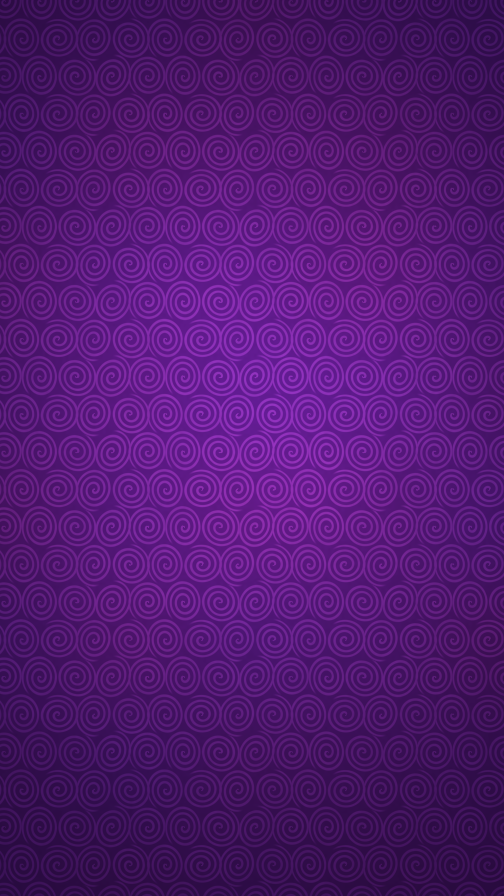
A Shadertoy shader for this pattern:

```glsl
// Staggered rows of hand-drawn spirals on purple cloth, lit by a soft central glow.
#define PITCH vec2(0.0712, 0.0745)   // spacing of spirals, in canvas widths
#define ORIGIN vec2(0.4005, 1.1045)  // centre of one spiral
#define RADIUS 0.0398
#define TURNS 3.35
#define HALF_LINE 0.0023
#define GLOW_CENTRE vec2(0.5, 0.55)
#define GLOW_FALLOFF 2.75
#define GROUND_DARK vec3(0.135, 0.036, 0.215)
#define GROUND_LIT vec3(0.395, 0.108, 0.56)
#define LINE_DARK vec3(0.205, 0.06, 0.31)
#define LINE_LIT vec3(0.60, 0.20, 0.74)

const float PI = 3.14159;
const float TAU = 6.28318;
const float TIGHTEN = 0.8; // below one, outer turns lie closer together

float hash(vec2 p) {
    p = fract(p * vec2(0.1031, 0.1137));
    p += dot(p, p.yx + 33.33);
    return fract((p.x + p.y) * p.x * 91.7);
}

float noise(vec2 p) {
    vec2 i = floor(p), f = fract(p);
    f = f * f * (3.0 - 2.0 * f);
    return mix(mix(hash(i), hash(i + vec2(1, 0)), f.x),
               mix(hash(i + vec2(0, 1)), hash(i + vec2(1, 1)), f.x), f.y);
}

// Coverage of one spiral; its shape varies over a block of four by two
float spiral(vec2 p, vec2 id, float blur) {
    vec2 kind = mod(id, vec2(4.0, 2.0)) + 3.0;
    float tilt = (hash(kind * 7.3) - 0.5) * 0.5;
    float stretch = 0.035 * cos(PI * (id.x + id.y)) - 0.035;
    p = mat2(cos(tilt), -sin(tilt), sin(tilt), cos(tilt)) * p;
    p /= vec2(1.0 + stretch, 1.0 - stretch);

    // The loose end points into the gap above or below
    float endTurn = 0.25 + 0.5 * step(0.5, hash(kind * 5.7));
    endTurn += 0.2 * (hash(kind * 2.9) - 0.5);
    float angle = atan(p.y, p.x);
    float phase = angle / TAU + TURNS - endTurn;
    float wobble = 0.03 * sin(2.0 * angle + TAU * hash(kind * 3.1));
    float r = length(p) * (1.0 + wobble);

    // Nearest turn of the arm, stopping at the loose end
    float turn = TURNS * pow(r / RADIUS, 1.0 / TIGHTEN);
    float arm = min(round(turn - phase), floor(TURNS - phase));
    float along = max(arm + phase, 0.0);
    float dist = abs(r - RADIUS * pow(along / TURNS, TIGHTEN));

    // Ragged stroke that tapers towards the end
    float width = HALF_LINE * (0.9 + 0.2 * noise(vec2(along * 5.0, kind.x * 9.0)));
    width *= 1.0 - 0.35 * smoothstep(TURNS - 0.3, TURNS, along);
    float end = 1.0 - smoothstep(TURNS - 0.07, TURNS, along);
    return end * (1.0 - smoothstep(width - blur, width + blur, dist));
}

// Strongest spiral among the neighbouring cells
float spirals(vec2 p, float blur) {
    float cover = 0.0;
    float row = round((p.y - ORIGIN.y) / PITCH.y);
    for (float j = -1.0; j <= 1.0; j++) {
        float y = row + j;
        float shift = -0.5 * mod(y, 2.0);
        float column = round((p.x - ORIGIN.x) / PITCH.x - shift);
        for (float i = -1.0; i <= 1.0; i++) {
            vec2 id = vec2(column + i, y);
            vec2 centre = ORIGIN + PITCH * (id + vec2(shift, 0.0));
            cover = max(cover, spiral(p - centre, id, blur));
        }
    }
    return cover;
}

void mainImage(out vec4 fragColor, in vec2 fragCoord) {
    vec2 p = fragCoord / iResolution.x;
    vec2 uv = fragCoord / iResolution.xy;
    float blur = max(0.75 / iResolution.x, 0.0014);

    // Glow, uneven in broad patches
    vec2 q = (uv - GLOW_CENTRE) * vec2(1.0, 1.5);
    float glow = exp(-GLOW_FALLOFF * dot(q, q));
    float patches = noise(p * 5.0 + 4.0) - 0.5;
    glow *= 1.0 + 0.1 * patches;

    // Ground and strokes
    vec3 ground = mix(GROUND_DARK, GROUND_LIT, glow);
    vec3 stroke = mix(LINE_DARK, LINE_LIT, glow);
    float wear = 0.82 + 0.18 * noise(p * 30.0);
    vec3 colour = mix(ground, stroke, spirals(p, blur) * wear);

    // Drifting hue and fine cloth grain
    float hue = noise(p * 4.0 + 17.0) - 0.5;
    colour *= 1.0 + vec3(0.06, -0.04, -0.05) * hue;
    colour *= 0.98 + 0.04 * noise(p * 150.0);
    fragColor = vec4(colour, 1.0);
}
```
